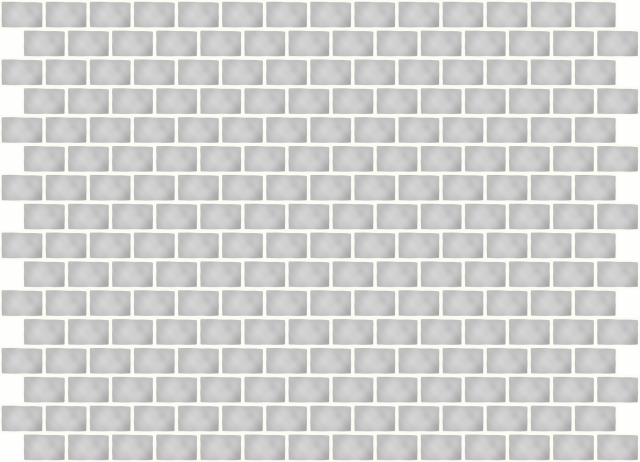
Write a Shadertoy shader that draws this pattern.

```glsl
// Lengths are fractions of the canvas width
const vec2  PITCH        = vec2(0.0689, 0.04508);
const vec2  TILE_HALF    = vec2(0.0318, 0.0200);
const float COLUMNS      = 14.0;
const float ROWS         = 16.0;
const float ROW_SHIFT    = 0.506;   // in tile pitches
const float CORNER       = 0.0022;
const float TOP_SLOPE    = 0.0016;  // drop of the top edge, left to right
const float EDGE_WOBBLE  = 0.00018;
const float RIM_WIDTH    = 0.0016;
const float RIM_DARK     = 0.035;
const float GLAZE_BASE   = 0.742;
const float MOTTLE       = 0.010;
const vec3  GROUT        = vec3(0.99, 0.99, 0.96);
const vec3  MARGIN       = vec3(0.998, 0.998, 0.992);

float roundedBox(vec2 p, vec2 halfSize, float radius) {
    vec2 d = abs(p) - halfSize + radius;
    return length(max(d, 0.0)) + min(max(d.x, d.y), 0.0) - radius;
}

// Box whose top edge falls to the right and whose sides waver slightly
float tileDistance(vec2 p) {
    float drop = 0.5 * TOP_SLOPE * clamp(0.5 + 0.5 * p.x / TILE_HALF.x, 0.0, 1.0);
    float wobble = EDGE_WOBBLE * (sin(p.x * 210.0 + 1.0) + sin(p.y * 330.0));
    return roundedBox(p + vec2(0.0, drop), TILE_HALF - vec2(0.0, drop), CORNER) + wobble;
}

float blob(vec2 uv, vec2 center, vec2 spread) {
    vec2 d = (uv - center) / spread;
    return exp(-dot(d, d));
}

// Uneven glaze; uv runs from 0 to 1 across the tile, y upward
float glaze(vec2 uv) {
    float shade = GLAZE_BASE;
    shade += 0.075 * blob(uv, vec2(0.36, 0.38), vec2(0.25, 0.42));
    shade += 0.040 * blob(uv, vec2(0.52, 0.72), vec2(0.24, 0.28));
    shade += 0.045 * blob(uv, vec2(0.66, 0.26), vec2(0.20, 0.26));
    shade += 0.025 * blob(uv, vec2(0.86, 0.62), vec2(0.12, 0.28));
    shade -= 0.030 * blob(uv, vec2(0.69, 0.58), vec2(0.10, 0.16));
    shade -= 0.085 * blob(uv, vec2(1.00, 0.05), vec2(0.20, 0.30));
    shade -= 0.025 * blob(uv, vec2(0.02, 0.10), vec2(0.15, 0.25));

    // Layered diagonal ripples
    shade += MOTTLE * sin(uv.x * 13.0 - uv.y * 5.0 + 0.6);
    shade += 0.5 * MOTTLE * sin(uv.x * 21.0 + uv.y * 11.0 + 2.0);
    return shade;
}

void mainImage(out vec4 fragColor, in vec2 fragCoord) {
    float pixel = 1.0 / iResolution.x;
    vec2 fromTop = vec2(fragCoord.x, iResolution.y - fragCoord.y) * pixel;

    // Running bond: every second row is shifted
    vec2 grid = fromTop / PITCH;
    float row = floor(grid.y);
    grid.x -= ROW_SHIFT * mod(row, 2.0);
    vec2 local = (fract(grid) - 0.5) * PITCH * vec2(1.0, -1.0);

    // Rows end in a blank margin where no whole tile fits
    float outside = max(-grid.x, grid.x - COLUMNS) * PITCH.x;
    float inWall = (1.0 - smoothstep(-pixel, pixel, outside)) * step(row, ROWS - 0.5);

    float dist = tileDistance(local);
    float coverage = 1.0 - smoothstep(-0.75 * pixel, 0.75 * pixel, dist);
    float rim = smoothstep(-RIM_WIDTH, 0.0, dist);
    float shade = glaze(local / (2.0 * TILE_HALF) + 0.5) - RIM_DARK * rim;

    vec3 wall = mix(GROUT, vec3(shade), coverage);
    fragColor = vec4(mix(MARGIN, wall, inWall), 1.0);
}
```
